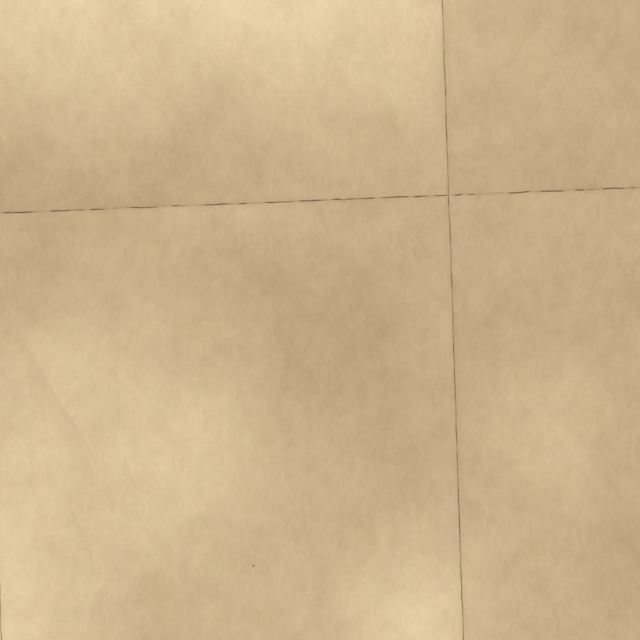
Write a WebGL 1 fragment shader that draws this texture.

```glsl
precision highp float;
uniform vec2 u_resolution;

float hash(vec2 p) {
  vec3 q = fract(vec3(p.xyx) * 0.1031);
  q += dot(q, q.yzx + 33.33);
  return fract((q.x + q.y) * q.z);
}

float noise(vec2 p) {
  vec2 i = floor(p), f = fract(p);
  f = f * f * (3.0 - 2.0 * f);
  return mix(mix(hash(i), hash(i + vec2(1.0, 0.0)), f.x),
             mix(hash(i + vec2(0.0, 1.0)), hash(i + 1.0), f.x), f.y);
}

float fbm(vec2 p) {
  float sum = 0.0, amp = 0.5;
  for (int i = 0; i < 5; i++) {
    sum += amp * noise(p);
    p = mat2(1.6, 1.2, -1.2, 1.6) * p + 17.3;
    amp *= 0.5;
  }
  return sum;
}

// Soft elliptical patch of light
float glow(vec2 p, vec2 center, vec2 radius) {
  vec2 d = (p - center) / radius;
  return exp(-dot(d, d));
}

// Soft-edged stroke of a given half width
float stroke(float dist, float halfWidth, float pixel) {
  float blur = max(pixel, 0.0015);
  return smoothstep(-1.0, 1.0, (halfWidth - dist) / blur);
}

void main() {
  vec2 uv = gl_FragCoord.xy / u_resolution;
  float pixel = 1.0 / min(u_resolution.x, u_resolution.y);

  // Slightly skewed grid of large tiles
  vec2 grid = vec2(uv.x + 0.033 * uv.y - 0.724, uv.y - 0.04 * uv.x - 0.667);
  grid += 0.0013 * (vec2(noise(uv.yx * 60.0), noise(uv * 80.0 + 9.0)) - 0.5);
  grid /= 0.722;
  vec2 tile = floor(grid);
  vec2 seam = abs(fract(grid + 0.5) - 0.5) * 0.722;
  float rightTile = step(0.0, tile.x);

  // Light falling across the floor
  float light = 0.68 * glow(uv, vec2(0.06, 1.03), vec2(0.3, 0.21))
              + 0.74 * glow(uv, vec2(0.5, 1.03), vec2(0.3, 0.19))
              + 0.76 * glow(uv, vec2(-0.03, 0.08), vec2(0.21, 0.34))
              + 0.74 * glow(uv, vec2(0.65, 0.02), vec2(0.16, 0.13))
              + 0.5 * glow(uv, vec2(0.3, 0.31), vec2(0.15, 0.17))
              + 0.28 * glow(uv, vec2(0.1, 0.43), vec2(0.12, 0.1))
              + 0.18 * glow(uv, vec2(0.46, 0.66), vec2(0.14, 0.06))
              + 0.32 * glow(uv, vec2(0.85, 0.33), vec2(0.13, 0.15))
              - 0.14 * glow(uv, vec2(0.45, 0.52), vec2(0.18, 0.13))
              - 0.14 * glow(uv, vec2(0.02, 0.74), vec2(0.15, 0.06))
              - 0.12 * glow(uv, vec2(0.97, 0.08), vec2(0.15, 0.2));
  light *= mix(1.0, 0.6, rightTile);

  // Cloudy mottling, small blotches and a fine upright grain
  vec2 local = uv + 5.0 * hash(tile + 40.0);
  float tone = 0.175 + light;
  tone += 0.38 * (fbm(local * 6.0) - 0.48);
  tone += 0.28 * (fbm(local * 19.0 + 31.0) - 0.48);
  tone += 0.24 * (fbm(uv * vec2(62.0, 48.0) + 11.0) - 0.48);
  tone += 0.09 * (noise(uv * vec2(210.0, 90.0)) - 0.5);
  tone += 0.08 * (noise(uv * 270.0) - 0.5);

  // Faint diagonal crease, shaded on its lower left side
  float along = (0.48 - uv.y) / 0.21;
  float across = uv.x - mix(0.026, 0.156, along) - 0.006 * noise(uv * 12.0);
  float span = smoothstep(-0.1, 0.3, along) * (1.0 - smoothstep(0.75, 1.1, along));
  tone -= 0.15 * span * smoothstep(0.004, -0.003, across) * exp(min(across, 0.0) * 28.0);

  vec3 color = mix(vec3(0.74, 0.632, 0.494), vec3(0.905, 0.815, 0.655), clamp(tone, -0.2, 1.15));
  color += vec3(0.016, -0.006, 0.016) * (fbm(uv * 28.0 + 70.0) - 0.48);

  // Thin seams, worn into uneven dashes, with a soft shadow
  float wearX = 0.2 + 0.55 * noise(vec2(uv.y * 70.0, 3.0)) + 0.1 * (1.0 - uv.y);
  float wearY = 0.14 + 0.8 * smoothstep(0.15, 0.8, noise(vec2(uv.x * 95.0, 8.0)));
  float lineX = stroke(seam.x, 0.0007, pixel) * wearX;
  float lineY = stroke(seam.y, 0.0008, pixel) * wearY;
  color *= 1.0 - 0.04 * exp(-min(seam.x, seam.y) * 220.0);
  color = mix(color, vec3(0.42, 0.34, 0.23), max(lineX, lineY));

  // Single small speck
  float speck = stroke(length(uv - vec2(0.396, 0.116)), 0.0015, pixel);
  color = mix(color, vec3(0.5, 0.4, 0.27), 0.75 * speck);

  gl_FragColor = vec4(color, 1.0);
}
```
